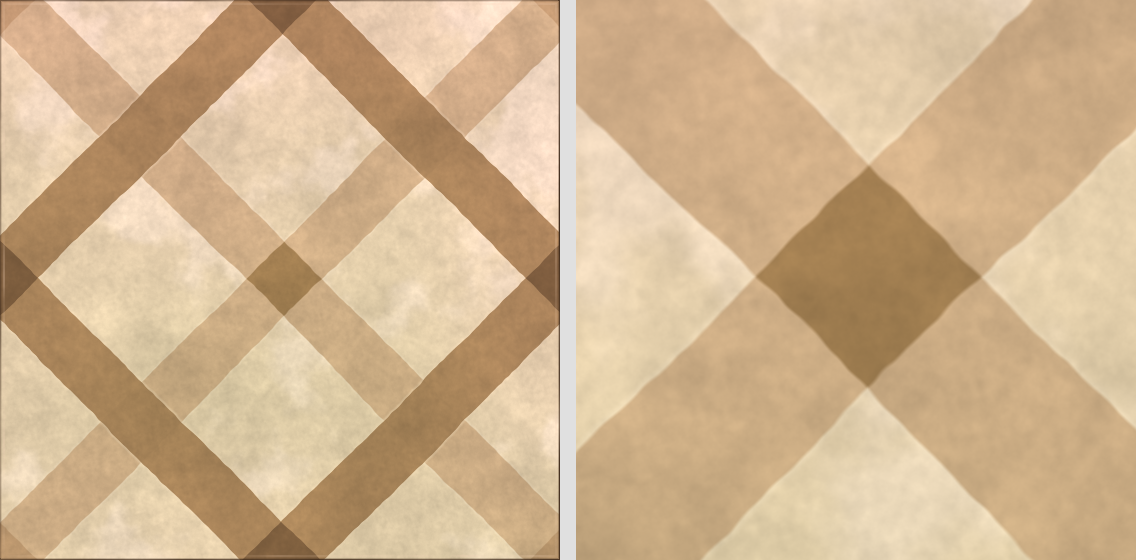
Left: the whole. Right: its middle third, enlarged.
Give the GLSL for this pattern, as a three.js fragment shader.

```glsl
varying vec2 vUv;

float hash(vec2 p) {
  return fract(sin(dot(p, vec2(127.1, 311.7))) * 43758.5453);
}

float noise(vec2 p) {
  vec2 cell = floor(p);
  vec2 f = fract(p);
  f = f * f * (3.0 - 2.0 * f);
  return mix(mix(hash(cell), hash(cell + vec2(1.0, 0.0)), f.x),
             mix(hash(cell + vec2(0.0, 1.0)), hash(cell + 1.0), f.x), f.y);
}

// Octaves are turned against each other to hide the noise lattice
float fbm(vec2 p) {
  float sum = 0.0;
  float amplitude = 0.5;
  for (int i = 0; i < 5; i++) {
    p = mat2(0.8, 0.6, -0.6, 0.8) * p * 2.0 + 17.3;
    sum += amplitude * noise(p);
    amplitude *= 0.5;
  }
  return sum;
}

// Coverage of a band, for each diagonal direction
vec2 band(vec2 distance, float halfWidth, float softness) {
  return 1.0 - smoothstep(halfWidth - softness, halfWidth + softness, distance);
}

vec2 diagonals(vec2 p) {
  return vec2(p.x + p.y, p.x - p.y);
}

// Distance to the nearest of the parallel lines in each direction
vec2 lineDistance(vec2 diagonal) {
  return abs(fract(diagonal / 1.014 + 0.5) - 0.5) * 1.014;
}

void main() {
  // Hand-laid unevenness of the edges
  vec2 wobble = vec2(noise(vUv * 8.0), noise(vUv * 8.0 + 40.0)) - 0.5;
  vec2 fray = vec2(noise(vUv * 80.0), noise(vUv * 80.0 + 90.0)) - 0.5;
  vec2 drift = 0.007 * wobble + 0.003 * fray;

  // Pale bands alternate with dark bands in both directions
  vec2 p = vUv - vec2(0.506, 0.501);
  vec2 paleDistance = lineDistance(diagonals(p) + drift);
  vec2 darkDistance = 0.507 - lineDistance(diagonals(vUv - vec2(0.504, 0.503)) + drift);
  float paleWidth = mix(0.0665, 0.0715, smoothstep(0.05, 0.3, length(p)));
  vec2 pale = band(paleDistance, paleWidth, 0.002);
  vec2 dark = band(darkDistance, 0.072, 0.0015);
  float paleBand = max(pale.x, pale.y);
  float darkBand = max(dark.x, dark.y);

  // Cream ground with brighter clouds, mostly toward the top
  float cloud = fbm(vUv * 4.0 + 3.0) + 0.15 * (vUv.y - 0.5);
  float glow = smoothstep(0.44, 0.62, cloud);
  vec3 color = mix(vec3(0.895, 0.805, 0.68), vec3(0.955, 0.865, 0.765), glow);

  // Light seams beside the bands
  vec2 paleSeam = band(paleDistance, paleWidth + 0.004, 0.003);
  vec2 darkSeam = band(darkDistance, 0.077, 0.003);
  color = mix(color, vec3(0.965, 0.885, 0.785), 0.3 * max(paleSeam.x, paleSeam.y));
  color = mix(color, vec3(0.815, 0.68, 0.535), paleBand);
  color = mix(color, vec3(0.95, 0.85, 0.73), 0.35 * max(darkSeam.x, darkSeam.y));

  // Darker crossings and dark bands
  vec3 paleCrossing = mix(vec3(0.63, 0.49, 0.32), vec3(0.74, 0.59, 0.44),
                          smoothstep(0.3, 0.6, length(p)));
  color = mix(color, paleCrossing, pale.x * pale.y);
  color = mix(color, vec3(0.67, 0.52, 0.36), darkBand);
  color *= 1.0 - 0.02 * paleBand * darkBand;
  color = mix(color, vec3(0.49, 0.365, 0.245), dark.x * dark.y);

  // Warm to olive tint, broad shading, mottling and grain
  float warmth = clamp(0.5 + 0.9 * (vUv.y - 0.5) + 0.6 * (noise(vUv * 3.0 + 7.0) - 0.5), 0.0, 1.0);
  color *= mix(vec3(0.965, 0.99, 0.95), vec3(1.035, 1.005, 1.03), warmth);
  color *= 1.0 + 0.17 * (fbm(vUv * 5.0 + 50.0) - 0.48);
  color *= 1.0 + 0.13 * (fbm(vUv * 20.0 + 21.0) - 0.48);
  color *= 1.0 + 0.10 * (fbm(vUv * 70.0 + 33.0) - 0.48);

  // Thin rim: worn on the left, heaviest along the right and bottom
  vec2 side = min(vUv, 1.0 - vUv);
  float edge = min(side.x, side.y);
  float bevel = 1.0 - smoothstep(0.001, 0.003, abs(edge - 0.007));
  color = mix(color, vec3(0.95, 0.82, 0.72), 0.3 * bevel * noise(vUv * 24.0));
  float heavy = max(step(0.996, vUv.x), step(vUv.y, 0.004));
  float rim = 1.0 - smoothstep(0.0012, 0.0036, edge);
  color = mix(color, vec3(0.25, 0.17, 0.11),
              rim * (0.3 + 0.35 * noise(vUv * 12.0) + 0.35 * heavy));

  gl_FragColor = vec4(color, 1.0);
}
```
